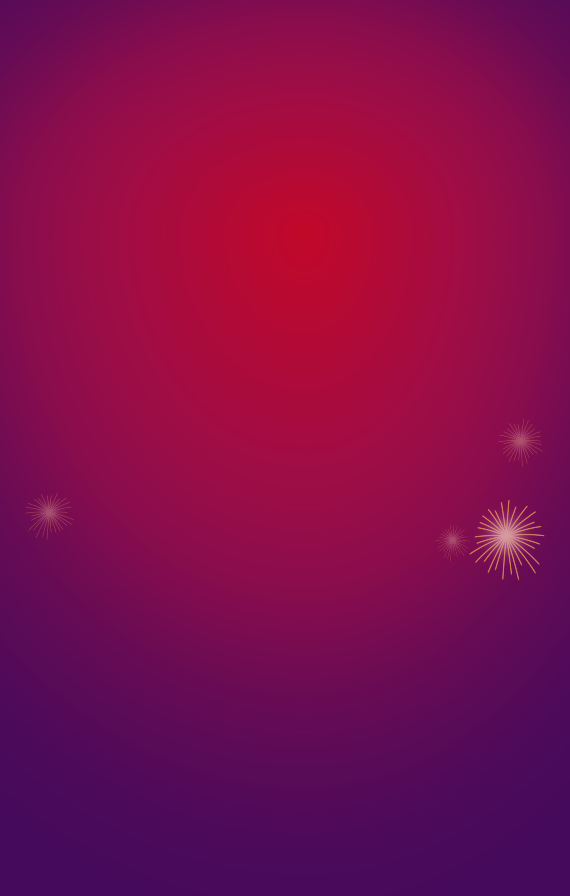
Write a Shadertoy shader that draws this background.

```glsl
const float TAU = 6.2831853;

// Backdrop: lengths are in canvas heights
const vec2 GLOW_CENTER = vec2(0.341, 0.74);
const float STRETCH_LEFT = 1.25;
const float STRETCH_RIGHT = 1.48;
const float STRETCH_UP = 1.67;
const float STOP_SPACING = 0.13;
const int STOP_COUNT = 7;
const vec3 GLOW_STOPS[STOP_COUNT] = vec3[STOP_COUNT](
    vec3(0.76, 0.03, 0.16), vec3(0.695, 0.04, 0.215), vec3(0.63, 0.05, 0.27),
    vec3(0.545, 0.05, 0.30), vec3(0.41, 0.045, 0.33), vec3(0.315, 0.04, 0.35),
    vec3(0.27, 0.04, 0.36));

// Fireworks: center x, center y, radius, opacity
const int BURST_COUNT = 4;
const vec4 BURSTS[BURST_COUNT] = vec4[BURST_COUNT](
    vec4(0.581, 0.508, 0.028, 0.36), vec4(0.505, 0.397, 0.020, 0.36),
    vec4(0.055, 0.428, 0.028, 0.36), vec4(0.565, 0.402, 0.047, 0.95));
const float RAY_COUNT = 28.0;
const float RAY_WIDTH = 0.015;
const float RAY_DROOP = 0.14;
const float DROOP_LIMIT = 1.6;
const float CORE_SIZE = 0.36;
const vec3 RAY_COLOR = vec3(0.86, 0.49, 0.33);
const vec3 CORE_COLOR = vec3(0.84, 0.63, 0.70);

float hash(vec2 p) {
    return fract(sin(dot(p, vec2(127.1, 311.7))) * 43758.5);
}

// Uneven radial gradient, longest toward the bottom
vec3 backdrop(vec2 p) {
    vec2 offset = p - GLOW_CENTER;
    offset.x *= offset.x < 0.0 ? STRETCH_LEFT : STRETCH_RIGHT;
    offset.y *= offset.y > 0.0 ? STRETCH_UP : 1.0;
    float t = min(length(offset) / STOP_SPACING, float(STOP_COUNT) - 1.001);
    int i = int(t);
    return mix(GLOW_STOPS[i], GLOW_STOPS[i + 1], fract(t));
}

// Soft core with thin drooping rays of uneven length
vec3 addBurst(vec3 color, vec2 p, vec4 burst, float seed) {
    vec2 q = (p - burst.xy) / burst.z;
    float pixel = 1.0 / (iResolution.y * burst.z);
    float core = exp(-dot(q, q) / (CORE_SIZE * CORE_SIZE));

    q.y += RAY_DROOP * min(dot(q, q), DROOP_LIMIT);
    float radius = length(q);
    float sector = (atan(q.y, q.x + 1e-5) / TAU + 0.5) * RAY_COUNT;
    float id = floor(sector);
    float bend = 0.4 * (hash(vec2(id, seed + 9.0)) - 0.5);
    float across = abs(fract(sector) - 0.5 - bend) * TAU / RAY_COUNT * radius;
    float reach = mix(0.68, 1.0, hash(vec2(id, seed)));

    // Rays thinner than a pixel fade instead of widening
    float outer = RAY_WIDTH + 0.5 * pixel;
    float inner = max(RAY_WIDTH - 0.5 * pixel, 0.0);
    float ray = 1.0 - smoothstep(inner, outer, across);
    ray *= min(1.0, 2.0 * RAY_WIDTH / outer);
    ray *= 1.0 - smoothstep(reach - pixel, reach + pixel, radius);

    color = mix(color, RAY_COLOR, ray * burst.w);
    return mix(color, CORE_COLOR, core * burst.w * 0.85);
}

void mainImage(out vec4 fragColor, in vec2 fragCoord) {
    vec2 p = fragCoord / iResolution.y;
    vec3 color = backdrop(p);
    for (int i = 0; i < BURST_COUNT; i++) {
        color = addBurst(color, p, BURSTS[i], float(i));
    }
    fragColor = vec4(color, 1.0);
}
```
